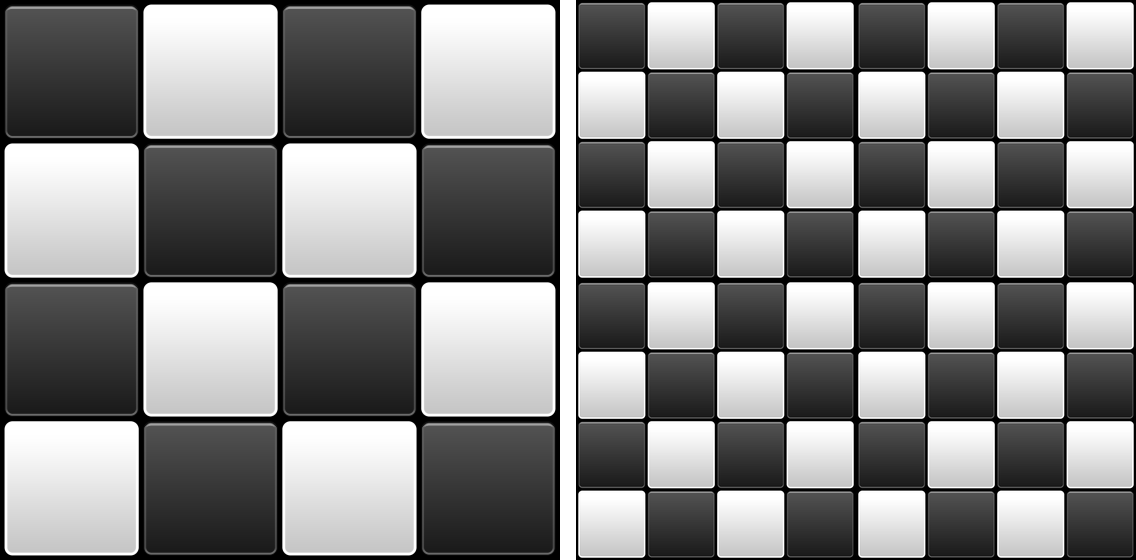
Left, the tile; right, the same tile 2 across and 2 down.
This pattern is drawn by a Shadertoy shader. Its source:

```glsl
// Glossy checkerboard of rounded black and white tiles over black grout.
// Each cell is a rounded-box distance field shaded by a vertical gradient,
// with a white rim on light tiles and a bevelled grey rim on dark ones.

const float TILES = 4.0;           // tiles across and down
const float BORDER = 0.0039;       // extra grout around the board, canvas units

// Sizes below are in cell units
const float HALF_SIZE = 0.483;
const float CORNER = 0.058;
const float LIGHT_RIM = 0.020;
const float DARK_RIM_INSET = 0.013;
const float DARK_RIM_WIDTH = 0.010;
const float GLINT_INSET = 0.025;
const float GLINT_WIDTH = 0.017;

const float GROUT = 0.0;
const float LIGHT_TOP = 1.0;
const float LIGHT_BOTTOM = 0.765;
const float DARK_TOP = 0.33;
const float DARK_BOTTOM = 0.095;
const float DARK_EDGE = 0.06;
const float RIM_SIDE = 0.37;
const float RIM_BOTTOM = 0.42;
const float GLINT = 0.64;

float roundedBox(vec2 p, float halfSize, float radius) {
    vec2 q = abs(p) - halfSize + radius;
    return length(max(q, 0.0)) + min(max(q.x, q.y), 0.0) - radius;
}

// Soft line centred on d = 0
float softLine(float d, float width) {
    return 1.0 - smoothstep(0.15 * width, width, abs(d));
}

float lightTile(float d, float height) {
    float face = mix(LIGHT_BOTTOM, LIGHT_TOP, smoothstep(-0.12, 1.0, height) * 0.35
                     + 0.65 * clamp(height / 0.88, 0.0, 1.0));
    float rim = smoothstep(-1.3 * LIGHT_RIM, -0.7 * LIGHT_RIM, d);
    return mix(face, 1.0, rim);
}

float darkTile(float d, vec2 p, float height, float pixel) {
    float top = smoothstep(0.435, 0.46, p.y);
    float bottom = smoothstep(0.42, 0.46, -p.y);
    float inset = mix(DARK_RIM_INSET, GLINT_INSET, top);
    float width = mix(DARK_RIM_WIDTH, GLINT_WIDTH, top) + 0.25 * pixel;

    // Face, fading to a near-black edge outside the rim
    float face = mix(DARK_BOTTOM, DARK_TOP, height);
    float shade = mix(face, DARK_EDGE, smoothstep(-inset, -inset + width, d));

    // Rim, dimmer at the sides and brightest along the top
    float rimTone = mix(mix(RIM_SIDE, RIM_BOTTOM, bottom), GLINT, top);
    float strength = mix(mix(0.65, 0.95, height), 1.0, max(top, bottom));
    return mix(shade, rimTone, strength * softLine(d + inset, width));
}

void mainImage(out vec4 fragColor, in vec2 fragCoord) {
    // Board grid
    vec2 uv = fragCoord / iResolution.xy;
    vec2 grid = (uv - BORDER) / (1.0 - 2.0 * BORDER) * TILES;
    vec2 cell = clamp(floor(grid), 0.0, TILES - 1.0);
    vec2 p = grid - cell - 0.5;
    float pixel = TILES / min(iResolution.x, iResolution.y);

    // Tile shape and shading
    float d = roundedBox(p, HALF_SIZE, CORNER);
    float height = clamp(0.5 + 0.5 * p.y / HALF_SIZE, 0.0, 1.0);
    bool isDark = mod(cell.x + cell.y, 2.0) > 0.5;
    float tile = isDark ? darkTile(d, p, height, pixel) : lightTile(d, height);

    float coverage = 1.0 - smoothstep(-0.7 * pixel, 0.7 * pixel, d);
    fragColor = vec4(vec3(mix(GROUT, tile, coverage)), 1.0);
}
```
